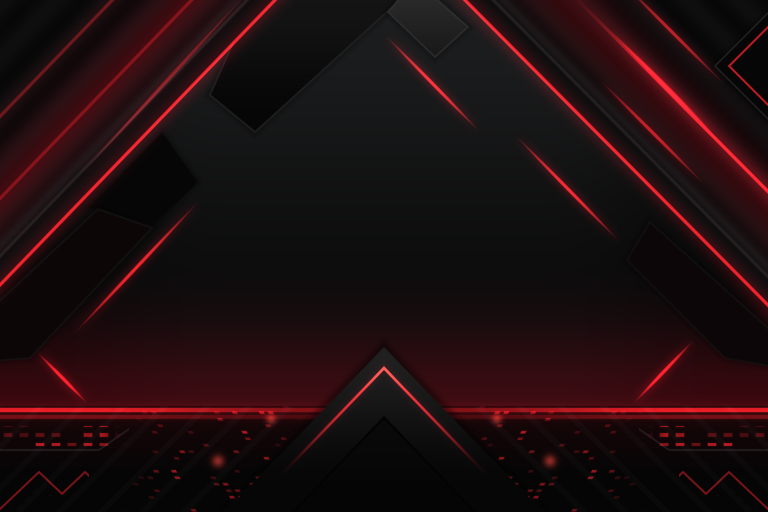
Give the GLSL for this background, as a Shadertoy shader.

```glsl
// Dark angular stage: slanted red light rails frame a charcoal field above a lit deck.
// Panels are convex quads, lights are tapered segments, lamps are hashed grid cells.
// The canvas spans 7.68 by 5.12 units, with y measured down from the top.

const vec3 RED = vec3(0.74, 0.09, 0.11);
const vec3 DEEP = vec3(0.36, 0.02, 0.05);
const vec3 HOT = vec3(0.95, 0.26, 0.22);
const vec3 INK = vec3(0.025, 0.024, 0.026);
const vec3 STEEL = vec3(0.17, 0.17, 0.175);

float hash(vec2 p) { return fract(sin(dot(p, vec2(127.1, 311.7))) * 43758.5); }

// Smooth step that may rise or fall
float ramp(float a, float b, float x) {
    float t = clamp((x - a) / (b - a), 0.0, 1.0);
    return t * t * (3.0 - 2.0 * t);
}

float fill(float d, float px) { return ramp(px, -px, d); }
float line(float d, float w, float px) { return fill(abs(d) - w, px); }
float glow(float d, float r) { return exp(-d * d / (r * r)); }

// Distance to the edge a-b, negative inside a clockwise shape
float side(vec2 p, vec2 a, vec2 b) {
    vec2 e = normalize(b - a);
    return dot(p - a, vec2(e.y, -e.x));
}

float quad(vec2 p, vec2 a, vec2 b, vec2 c, vec2 d) {
    return max(max(side(p, a, b), side(p, b, c)), max(side(p, c, d), side(p, d, a)));
}

// Light from s.xy to s.zw that narrows to both ends
vec3 streak(vec2 p, vec4 s, float px) {
    vec2 e = s.zw - s.xy, q = p - s.xy;
    float t = clamp(dot(q, e) / dot(e, e), 0.0, 1.0);
    float taper = 4.0 * t * (1.0 - t);
    float d = length(q - e * t);
    return taper * (RED * fill(d - 0.016 * taper, px) + DEEP * 0.45 * glow(d, 0.06));
}

// Shadowed plate with a thin rim
vec3 plate(vec3 col, float d, vec3 face, vec3 rim, float px) {
    col *= 1.0 - 0.25 * ramp(0.08, 0.0, d);
    col = mix(col, face, fill(d, px));
    return mix(col, rim, line(d, 0.008, px) * 0.7);
}

vec3 rail(float d, float px) {
    return RED * line(d, 0.016, px) + DEEP * 0.45 * glow(d, 0.09);
}

float lamps(vec2 p, vec2 cell, float amount, float px) {
    vec2 id = floor(p / cell);
    vec2 q = abs(fract(p / cell) - 0.5) * cell - cell * vec2(0.27, 0.2);
    float h = hash(id + 7.0);
    return fill(max(q.x, q.y), px) * step(hash(id), amount) * (0.2 + 0.7 * h);
}

vec3 field(vec2 p) {
    vec3 col = mix(vec3(0.11, 0.114, 0.118), vec3(0.047, 0.047, 0.049), ramp(0.0, 3.1, p.y));
    col *= 1.0 - 0.35 * ramp(1.6, 3.6, abs(p.x - 3.84));
    return col + vec3(0.2, 0.0, 0.022) * pow(ramp(2.3, 4.2, p.y), 1.8);
}

vec3 plates(vec3 col, vec2 p, float px) {
    float d = quad(p, vec2(2.7, -0.4), vec2(4, 0), vec2(2.55, 1.32), vec2(2.1, 0.95));
    col = plate(col, d, mix(INK, STEEL * 0.45, ramp(1.2, 0.0, p.y)), STEEL * 0.9, px);
    d = quad(p, vec2(4.15, -0.2), vec2(4.68, 0.27), vec2(4.35, 0.57), vec2(3.88, 0.12));
    col = plate(col, d, STEEL * (0.95 - 0.7 * p.y), STEEL * 1.2, px);
    d = quad(p, vec2(1.62, 1.33), vec2(1.97, 1.82), vec2(1.53, 2.25), vec2(0.9, 2.07));
    col = plate(col, d, INK, INK, px);
    d = quad(p, vec2(0.98, 2.09), vec2(1.52, 2.28), vec2(0.3, 3.58), vec2(-0.7, 3.66));
    col = plate(col, d, INK + DEEP * 0.06, STEEL * 0.5, px);
    d = quad(p, vec2(6.5, 2.22), vec2(8.2, 3.75), vec2(7.25, 3.58), vec2(6.27, 2.6));
    return plate(col, d, INK + DEEP * 0.07, STEEL * 0.45, px);
}

// Bands outside a main rail; u grows toward the corner
vec3 bands(vec3 col, float u, float hot, float px) {
    vec3 face = INK + STEEL * (0.11 + 0.08 * sin(u * 17.0)) + DEEP * 0.5 * glow(u - hot, 0.3);
    face += STEEL * (0.4 * line(u - 0.2, 0.015, px) + 0.35 * glow(u - 0.27, 0.06));
    return mix(col, face, fill(-u, px));
}

vec3 deck(vec3 col, vec2 p, float m, float px) {
    vec3 base = INK * 0.8 + DEEP * 0.15 * ramp(4.8, 4.2, p.y);
    base += STEEL * 0.1 * line(fract((m - p.y) * 2.4) - 0.5, 0.1, px * 2.4);
    float zone = ramp(0.8, 1.2, m) * ramp(2.7, 2.0, m);
    base += RED * zone * lamps(vec2(m + p.y * 0.5, p.y), vec2(0.09, 0.065), 0.16, px);
    float rows = line(p.y - 4.36, 0.1, px) * ramp(2.6, 2.85, m);
    base += RED * rows * lamps(vec2(m, p.y), vec2(0.16, 0.1), 0.55, px);
    // Corner consoles
    base += STEEL * 0.5 * line(p.y - 4.5 + max(0.0, 2.85 - m) * 0.7, 0.01, px) * step(2.55, m);
    float zigzag = p.y - 4.72 - abs(abs(m - 3.22) - 0.23) * 0.95;
    base += RED * 0.6 * line(zigzag, 0.014, px) * step(2.95, m);
    base += HOT * 0.55 * glow(length(vec2(m - 1.66, p.y - 4.61)), 0.06);
    col = mix(col, base, fill(4.06 - p.y, px));
    // Horizon bar
    float bar = line(p.y - 4.1, 0.022, px) + 0.4 * line(p.y - 4.17, 0.02, px);
    col += RED * bar * (0.4 + 0.55 * ramp(0.6, 3.0, m)) + DEEP * 0.4 * glow(p.y - 4.12, 0.08);
    return col + HOT * 0.5 * glow(length(vec2(m - 1.13, p.y - 4.19)), 0.05);
}

vec3 chevron(vec3 col, vec2 p, float m, float px) {
    float d = (m * 1.04 - p.y + 3.47) / 1.44, trim = d + 0.146, inner = d + 0.49;
    col *= 1.0 - 0.4 * ramp(0.1, 0.0, d);
    col = mix(col, mix(STEEL * 0.75, INK, ramp(3.4, 4.9, p.y)), fill(d, px));
    vec3 light = mix(RED, HOT, glow(m, 0.2)) * line(trim, 0.013, px);
    col += ramp(1.08, 0.3, m) * (light + DEEP * 0.2 * glow(trim, 0.05));
    col = mix(col, INK * mix(1.5, 0.8, ramp(4.2, 5.0, p.y)), fill(inner, px));
    return mix(col, INK * 0.5, line(inner, 0.012, px));
}

void mainImage(out vec4 fragColor, in vec2 fragCoord) {
    vec2 uv = fragCoord / iResolution.xy;
    vec2 p = vec2(uv.x, 1.0 - uv.y) * vec2(7.68, 5.12);
    float px = 4.0 / iResolution.y, m = abs(p.x - 3.84);
    vec3 col = plates(field(p), p, px);
    // Side bands and rails
    float left = (2.75 - p.x - 0.965 * p.y) / 1.39;
    float right = (p.x - 4.65 - 0.993 * p.y) / 1.41;
    col = bands(bands(col, left, 0.62, px), right, 0.72, px);
    col += rail(left, px) + rail(right, px) + rail(right - 0.8, px) * ramp(-0.2, 1.2, p.y);
    col += 0.35 * rail(left - 0.6, px) + 0.4 * rail(left - 1.17, px);
    col += streak(p, vec4(2.5, -0.1, 0.8, 1.75), px) * 0.5;
    for (float i = 0.0; i < 3.0; i++) {
        vec2 a = vec2(6.2 - 0.1 * i, -0.2 + 0.5 * i);
        col += streak(p, vec4(a, a + 1.05), px) * 0.75;
    }
    // Upper right corner plate
    float corner = (abs(p.y - 0.66) - p.x + 7.15) / 1.41;
    col = plate(col, corner, INK, STEEL, px) + RED * line(corner + 0.1, 0.01, px);
    // Loose streaks
    col += streak(p, vec4(3.85, 0.35, 4.8, 1.32), px) + streak(p, vec4(5.15, 1.35, 6.2, 2.42), px);
    col += streak(p, vec4(2, 2, 0.73, 3.35), px) + streak(p, vec4(0.37, 3.52, 0.88, 4.04), px);
    col += streak(p, vec4(6.94, 3.4, 6.33, 4.04), px);
    col = chevron(deck(col, p, m, px), p, m, px);
    fragColor = vec4(clamp(col, 0.0, 1.0), 1.0);
}
```
